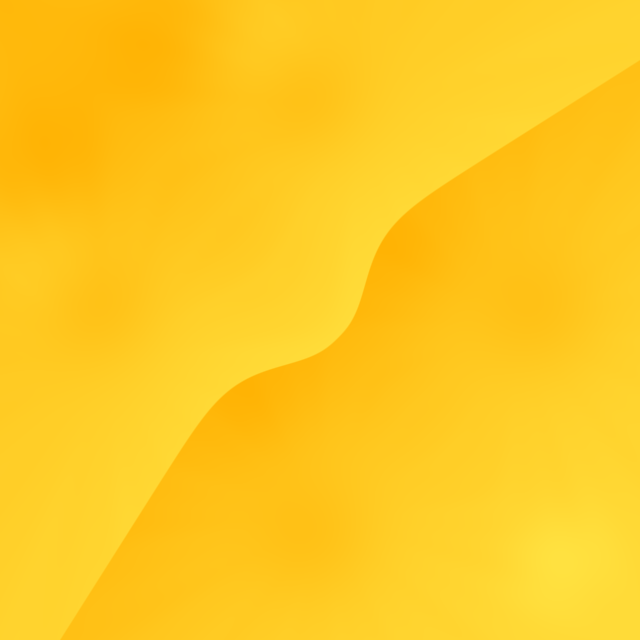
Give the GLSL for this background, as a WebGL 1 fragment shader.

```glsl
precision highp float;
// Two soft golden sheets that meet along a wavy diagonal fold.
// The plane is mirrored across the falling diagonal; each sheet is a ramp by
// distance from the fold, with round shades and faint fans of sine rays.

uniform vec2 u_resolution;

// Height of the fold, measured along the diagonal, at a given offset from it.
float foldLine(float offset) {
  float w = offset / 0.177;
  return 0.89 + 0.225 * offset + 0.164 * exp(-w * w);
}

// Grows linearly at first, then levels off at the limit.
float softLimit(float x, float limit) {
  float r = x / limit;
  return x / sqrt(1.0 + r * r);
}

// Round glow (positive strength) or shade (negative strength).
float glow(vec2 p, vec2 center, float radius, float strength) {
  vec2 d = (p - center) / radius;
  return strength * exp(-dot(d, d));
}

// Fan of faint rays that fades out near its focus.
float rays(vec2 p, vec2 focus, float strength) {
  vec2 d = p - focus;
  float angle = atan(d.y, -d.x);
  float wave = sin(angle * 13.0) + 0.6 * sin(angle * 29.0 + 1.3);
  return strength * wave * smoothstep(0.05, 0.3, length(d));
}

// Upper sheet: bright at the fold, deeper towards the corner.
float upperTone(vec2 p, float offset, float depth) {
  float slope = mix(0.24, 0.06, offset);
  float tone = 0.86 - 0.03 * offset - slope * softLimit(depth, 0.7);
  tone += glow(p, vec2(0.25, 0.065), 0.11, -0.05);
  tone += glow(p, vec2(0.41, 0.06), 0.09, 0.03);
  tone += glow(p, vec2(0.48, 0.155), 0.09, -0.04);
  return tone + rays(p, vec2(0.56, 0.17), 0.003);
}

// Lower sheet: shaded under the fold, brighter towards the corner.
float lowerTone(vec2 p, float offset, float depth) {
  float slope = mix(0.25, 0.16, offset);
  float tone = 0.73 + 0.03 * offset * offset + slope * softLimit(depth, 0.6);
  tone += glow(p, vec2(0.635, 0.395), 0.09, -0.035);
  tone += glow(p, vec2(0.84, 0.49), 0.10, -0.042);
  tone += glow(p, vec2(0.885, 0.87), 0.08, 0.045);
  return tone + rays(p, vec2(0.81, 0.51), 0.003);
}

// Amber to lemon: blue rises together with green.
vec3 goldColor(float tone) {
  return vec3(1.0, tone, max(0.0, (tone - 0.69) * 1.3));
}

void main() {
  vec2 uv = gl_FragCoord.xy / u_resolution;
  vec2 p = vec2(uv.x, 1.0 - uv.y);

  // Mirrored coordinates, rounded slightly along the diagonal.
  float along = p.x + p.y;
  float across = p.x - p.y;
  float offset = sqrt(across * across + 0.0009);
  vec2 folded = 0.5 * vec2(along + offset, along - offset);

  // Signed depth: negative above the fold, positive below it.
  float depth = along - foldLine(offset);
  float pixel = 1.5 / min(u_resolution.x, u_resolution.y);
  float below = smoothstep(-pixel, pixel, depth);

  float upper = upperTone(folded, offset, max(-depth, 0.0));
  float lower = lowerTone(folded, offset, max(depth, 0.0));
  gl_FragColor = vec4(mix(goldColor(upper), goldColor(lower), below), 1.0);
}
```
